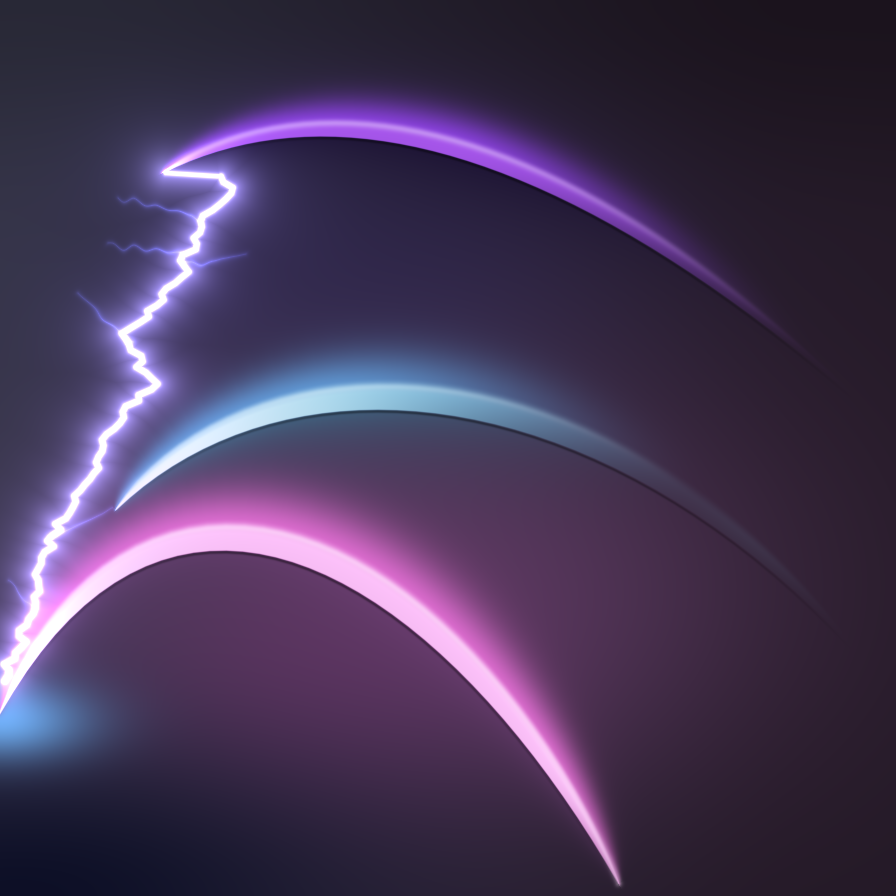
Give the GLSL for this background, as a Shadertoy shader.

```glsl
#define CURVE_STEPS 40
#define BOLT_STEPS 90
#define BOLT_TOP 0.803
#define BOLT_BOTTOM 0.24
#define BOLT_JITTER 0.013
#define BOLT_CORE 0.0032
#define BOLT_HALO 0.016
#define RIDGE_SIZE 0.004
#define INNER_SPREAD 0.04

struct Arc {
    vec2 a, b, c, e;         // cubic control points of the lower edge
    vec3 body, glow, inner;
    float width, spread;     // crescent thickness, outer glow reach
    vec2 fade;               // where the light dies along the curve
    float heat, innerGlow;   // length of the white start, light underneath
};

// Hash and noise
float hash(float n) {
    n = fract(n * 0.1031);
    n *= n + 33.33;
    return fract(n * (n + n));
}
float noise(float x) {
    float i = floor(x), f = fract(x);
    return mix(hash(i), hash(i + 1.0), f * f * (3.0 - 2.0 * f)) * 2.0 - 1.0;
}

// Falloffs
float bell(float x) { return exp(-x * x); }
float blob(vec2 p, vec2 center, vec2 radius) { return bell(length((p - center) / radius)); }

// x: distance to the segment, y: position along it
vec2 segment(vec2 p, vec2 a, vec2 b) {
    vec2 d = b - a;
    float h = clamp(dot(p - a, d) / dot(d, d), 0.0, 1.0);
    return vec2(length(p - a - d * h), h);
}

vec2 bezier(Arc k, float t) {
    float s = 1.0 - t;
    return s * s * s * k.a + 3.0 * s * t * (s * k.b + t * k.c) + t * t * t * k.e;
}

// x: signed distance, positive above the curve; y: curve parameter
vec2 curve(vec2 p, Arc k) {
    vec2 best = vec2(9.0, 0.0), from = k.a;
    for (int i = 0; i < CURVE_STEPS; i++) {
        vec2 to = bezier(k, float(i + 1) / float(CURVE_STEPS));
        vec2 s = segment(p, from, to), d = to - from, r = p - from;
        float side = d.x * r.y < d.y * r.x ? -1.0 : 1.0;
        if (s.x < abs(best.x)) best = vec2(s.x * side, (float(i) + s.y) / float(CURVE_STEPS));
        from = to;
    }
    return best;
}

vec3 drawArc(vec3 col, vec2 p, Arc k, float px) {
    vec2 q = curve(p, k);
    float d = q.x, t = q.y, profile = 4.0 * t * (1.0 - t);
    float w = k.width * pow(profile, 0.8) + 0.0005;
    float light = 1.0 - smoothstep(k.fade.x, k.fade.y, t);
    float above = smoothstep(-px, px, d);
    // Soft light on both sides of the crisp lower edge
    float x = max(d - w, 0.0) / (k.spread * pow(profile, 0.8) + 0.002);
    col = mix(col, k.glow, (0.72 * bell(x) + 0.23 * exp(-x)) * above * light);
    float under = exp(min(d, 0.0) / (INNER_SPREAD * profile + 0.002));
    col = mix(col, k.inner, under * (1.0 - above) * light * k.innerGlow);
    // Crescent body, bright ridge and dark rim
    float shade = mix(mix(0.5, 0.97, light), 1.0, clamp(d / w, 0.0, 1.0));
    vec3 body = mix(k.body * shade, vec3(0.96, 0.99, 1.0), bell(t / k.heat));
    float mask = above * (1.0 - smoothstep(w * 0.7, w * 1.35 + px, d));
    col = mix(col, body, mask * (0.1 + 0.87 * light) * (1.0 - smoothstep(0.85, 1.0, t) * (1.0 - light)));
    float ridge = bell((d - w) / RIDGE_SIZE) * smoothstep(0.0, 0.05, t);
    col = mix(col, mix(k.body, vec3(1.0), 0.6), ridge * light * 0.55);
    return col * (1.0 - 0.4 * bell((d + 0.002) / 0.0016) * profile);
}

// Main path of the discharge at height y
vec2 boltPoint(float y) {
    float x = mix(0.005, 0.247, (y - BOLT_BOTTOM) / (BOLT_TOP - BOLT_BOTTOM));
    x += 0.024 * bell((y - 0.783) / 0.012) - 0.029 * bell((y - 0.625) / 0.024);
    x += 0.026 * bell((y - 0.57) / 0.016) - 0.016 * bell((y - 0.394) / 0.05);
    return vec2(x + BOLT_JITTER * (0.5 * noise(y * 65.0) + 0.5 * noise(y * 190.0)), y);
}

vec3 lightning(vec2 p) {
    vec2 from = boltPoint(BOLT_TOP);
    float d = segment(p, vec2(0.185, 0.807), from).x + 0.001;
    for (int i = 1; i <= BOLT_STEPS; i++) {
        vec2 to = boltPoint(mix(BOLT_TOP, BOLT_BOTTOM, float(i) / float(BOLT_STEPS)));
        d = min(d, segment(p, from, to).x);
        from = to;
    }
    // Twigs: root height, then offset of the tip
    vec3 twigs[6] = vec3[6](vec3(0.755, -0.09, 0.025), vec3(0.715, -0.085, 0.012), vec3(0.705, 0.075, 0.01),
        vec3(0.615, -0.055, 0.058), vec3(0.4, 0.07, 0.031), vec3(0.315, -0.025, 0.035));
    vec2 bent = p + 0.005 * vec2(noise(p.y * 70.0), noise(p.x * 80.0 + 7.0));
    vec3 light = vec3(1.0) * bell(d / BOLT_CORE) + vec3(0.66, 0.6, 0.95) * exp(-d / BOLT_HALO) * 0.75;
    light += vec3(0.24, 0.2, 0.48) * exp(-d / 0.05) * 0.4;
    for (int i = 0; i < 6; i++) {
        vec2 root = boltPoint(twigs[i].x), s = segment(bent, root, root + twigs[i].yz);
        light += vec3(0.2, 0.22, 0.55) * exp(-s.x / 0.002) * (1.0 - 0.6 * s.y);
    }
    return light;
}

vec3 backdrop(vec2 p) {
    vec3 col = mix(vec3(0.21, 0.21, 0.28), vec3(0.14, 0.1, 0.15), smoothstep(0.0, 0.9, p.x));
    col *= 1.0 - 0.25 * smoothstep(0.72, 1.0, p.y);
    col = mix(col, vec3(0.17, 0.14, 0.29), 0.8 * blob(p, vec2(0.42, 0.68), vec2(0.3, 0.2)));
    col = mix(col, vec3(0.36, 0.23, 0.38), 0.8 * blob(p, vec2(0.52, 0.35), vec2(0.36, 0.24)));
    col = mix(col, vec3(0.39, 0.21, 0.4), 0.7 * blob(p, vec2(0.36, 0.25), vec2(0.28, 0.17)));
    col = mix(col, vec3(0.04, 0.05, 0.14), 0.95 * blob(p, vec2(0.02, 0.0), vec2(0.42, 0.17)));
    return mix(col, vec3(0.4, 0.68, 0.92), 0.9 * blob(p, vec2(0.0, 0.195), vec2(0.1, 0.043)));
}

void mainImage(out vec4 fragColor, in vec2 fragCoord) {
    vec2 p = fragCoord / iResolution.xy;
    float px = 1.0 / iResolution.y;
    Arc violet = Arc(vec2(0.182, 0.807), vec2(0.378, 0.904), vec2(0.632, 0.831), vec2(0.957, 0.553), vec3(0.66, 0.34, 0.93),
        vec3(0.57, 0.26, 0.92), vec3(0.1, 0.06, 0.2), 0.017, 0.029, vec2(0.45, 0.95), 0.04, 0.75);
    Arc cyan = Arc(vec2(0.13, 0.431), vec2(0.323, 0.615), vec2(0.671, 0.577), vec2(0.951, 0.277), vec3(0.5, 0.78, 0.89),
        vec3(0.38, 0.63, 0.87), vec3(0.24, 0.46, 0.56), 0.026, 0.04, vec2(0.3, 0.8), 0.36, 0.7);
    Arc pink = Arc(vec2(0.0, 0.203), vec2(0.195, 0.551), vec2(0.495, 0.353), vec2(0.69, 0.014), vec3(1.0, 0.77, 0.99),
        vec3(0.91, 0.44, 0.85), vec3(0.5, 0.28, 0.53), 0.027, 0.045, vec2(0.85, 1.2), 0.2, 0.35);
    vec3 col = drawArc(drawArc(drawArc(backdrop(p), p, violet, px), p, cyan, px), p, pink, px);
    col += lightning(p) * (1.0 - smoothstep(0.35, 0.5, p.x));
    fragColor = vec4(clamp(col, 0.0, 1.0), 1.0);
}
```
